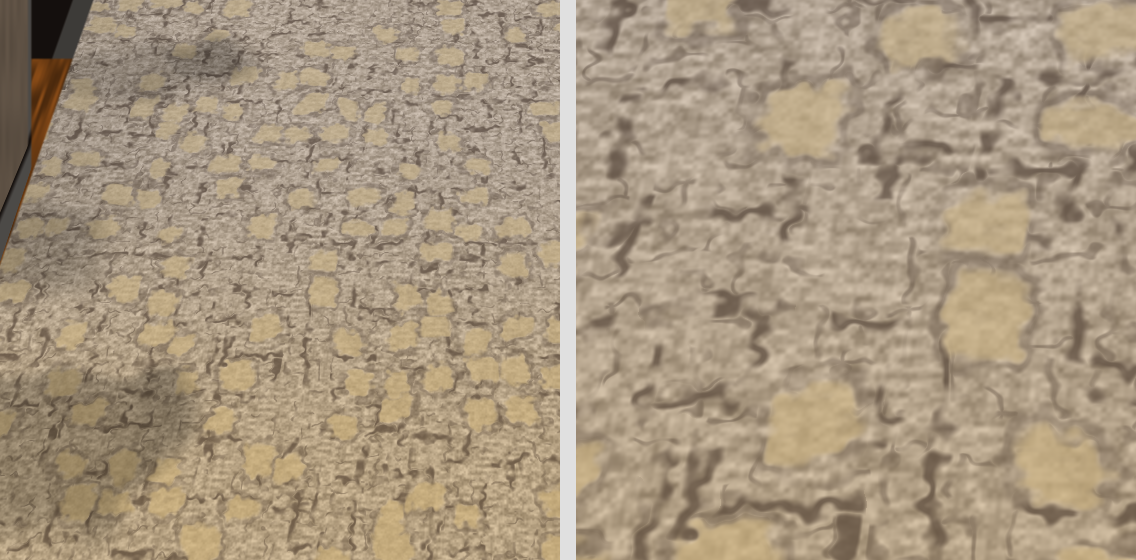
Left, the full canvas; right, a detail of the centre.
A WebGL 2 fragment shader for this texture:

```glsl
#version 300 es
precision highp float;
// Woven beige carpet in perspective with soft shadows, beside a cabinet and a strip of wood floor.

#define CELLS 17.0
#define FIBRE_FREQ 165.0
#define FIBRE_GAIN 0.30
#define INK_GAIN 0.78
#define SHADE_GAIN 0.27
#define VANISH vec2(0.885, 3.03)
#define BASE_COL vec3(0.70, 0.64, 0.56)
#define TUFT_COL vec3(0.76, 0.68, 0.53)
#define INK_COL vec3(0.37, 0.31, 0.26)
#define WOOD_COL vec3(0.42, 0.23, 0.07)
#define PANEL_COL vec3(0.36, 0.31, 0.26)
#define DARK_COL vec3(0.08, 0.06, 0.05)

uniform vec2 u_resolution;
out vec4 fragColor;

float hash(vec2 p) {
  return fract(sin(dot(p, vec2(127.1, 311.7))) * 43758.5453);
}

float noise(vec2 p) {
  vec2 i = floor(p), f = fract(p);
  f = f * f * (3.0 - 2.0 * f);
  float low = mix(hash(i), hash(i + vec2(1, 0)), f.x);
  float high = mix(hash(i + vec2(0, 1)), hash(i + vec2(1, 1)), f.x);
  return mix(low, high, f.y);
}

// Soft step from 0 to 1 across zero, about a pixel and a half wide
float edge(float d) {
  float w = 1.5 / u_resolution.y;
  return smoothstep(-w, w, d);
}

// Broken dark threads running along x, one jittered row per unit of y
float threads(vec2 p, float seed) {
  float ink = 0.0;
  for (int k = -1; k <= 1; k++) {
    float row = floor(p.y) + float(k);
    float along = p.x * 0.7 + hash(vec2(row, seed)) * 9.0;
    vec2 id = vec2(floor(along), row + seed);
    float dx = abs(fract(along) - 0.5) - mix(0.2, 0.5, hash(id));
    float dy = abs(p.y - row - 0.5 - 0.8 * (hash(id + 31.7) - 0.5));
    float line = (1.0 - smoothstep(0.02, 0.13, dy)) * (1.0 - smoothstep(-0.06, 0.04, dx));
    ink = max(ink, line * step(0.3, hash(id + 73.1)));
  }
  return ink;
}

// Raised rounded tufts: x is the fill, y is the rim
vec2 tufts(vec2 p) {
  vec2 result = vec2(0.0);
  for (int j = -1; j <= 1; j++) {
    for (int i = -1; i <= 1; i++) {
      vec2 id = floor(p) + vec2(i, j);
      vec2 jitter = vec2(hash(id + 5.3), hash(id + 9.1)) - 0.5;
      vec2 size = vec2(0.36, 0.30) + 0.12 * vec2(jitter.y, jitter.x);
      vec2 q = abs(p - id - 0.5 - 0.5 * jitter) - size + 0.2;
      float d = length(max(q, 0.0)) + min(max(q.x, q.y), 0.0) - 0.2;
      float present = step(0.5, hash(id + 17.9));
      float fill = 1.0 - smoothstep(-0.08, 0.06, d);
      float rim = 1.0 - smoothstep(0.02, 0.11, abs(d - 0.08));
      result = max(result, present * vec2(fill, rim));
    }
  }
  return result;
}

// Soft-edged elliptical shadow
float pool(vec2 uv, vec2 centre, vec2 radius) {
  return 1.0 - smoothstep(0.45, 1.15, length((uv - centre) / radius));
}

float shadows(vec2 uv) {
  vec2 q = uv + 0.035 * (vec2(noise(uv * 18.0), noise(uv * 18.0 + 40.0)) - 0.5);
  float s = pool(q, vec2(0.37, 0.89), vec2(0.12, 0.04));
  s = max(s, 0.65 * pool(q, vec2(0.22, 0.87), vec2(0.20, 0.06)));
  s = max(s, 0.75 * pool(q, vec2(0.07, 0.56), vec2(0.15, 0.11)));
  // Slanted shadow with a level upper edge in the lower left
  float slant = smoothstep(-0.04, 0.03, 0.335 - q.x - 0.75 * max(0.24 - q.y, 0.0));
  float wedge = slant * (1.0 - smoothstep(0.32, 0.35, q.y)) * smoothstep(0.0, 0.10, q.y);
  s = max(s, wedge * mix(0.75, 1.0, smoothstep(0.15, 0.32, q.x)));
  return max(s, 0.35 * (1.0 - smoothstep(0.05, 0.45, q.x)) * smoothstep(0.45, 0.7, q.y));
}

vec3 carpet(vec2 uv) {
  float depth = VANISH.y - uv.y;
  vec2 p = vec2((uv.x - VANISH.x) * 2.53, 7.0) / depth;
  vec2 ragged = vec2(noise(p * 110.0), noise(p * 110.0 + 60.0)) - 0.5;
  vec2 bend = vec2(noise(p * 22.0), noise(p * 22.0 + 80.0)) - 0.5;
  vec2 cell = p * CELLS + 0.24 * ragged + 0.3 * bend;

  vec2 tuft = tufts(cell * 0.85);
  float ink = max(threads(cell, 3.0), threads(cell.yx, 57.0));
  float hatch = max(threads(cell * 2.1, 91.0), threads(cell.yx * 1.9, 23.0));
  ink = max(max(ink, 0.55 * hatch), 0.5 * tuft.y);
  ink *= (1.0 - 0.9 * tuft.x) * smoothstep(0.1, 0.65, noise(p * 85.0 + 7.0));

  float fibre = 0.65 * noise(p * FIBRE_FREQ * vec2(0.8, 1.1)) + 0.35 * noise(p * FIBRE_FREQ * 2.0) - 0.5;
  vec3 col = mix(BASE_COL, TUFT_COL, 0.85 * tuft.x);
  col += fibre * FIBRE_GAIN * (1.0 - 0.6 * tuft.x);
  col = mix(col, INK_COL, INK_GAIN * ink);
  col *= mix(vec3(1.03, 1.0, 0.92), vec3(0.99, 1.0, 1.04), smoothstep(0.1, 0.8, uv.y));
  return col * (1.0 - SHADE_GAIN * shadows(uv));
}

void main() {
  vec2 uv = gl_FragCoord.xy / u_resolution;
  float drop = 1.0 - uv.y;
  float border = uv.x - 0.167 + 0.353 * drop;

  // Wood floor with dark cabinet and its grey plinth behind
  float grain = noise(vec2(border * 160.0, drop * 22.0));
  vec3 side = WOOD_COL * (0.65 + 0.7 * grain);
  vec3 cabinet = mix(DARK_COL, vec3(0.24, 0.23, 0.22), edge(border + 0.037));
  side = mix(side, cabinet, edge(0.105 - drop));

  // Near panel and its sloping baseboard
  float baseLine = 0.30 + (0.056 - uv.x) * 3.0 - drop;
  float panelLine = 0.26 + (0.05 - uv.x) * 2.4 - drop;
  vec3 board = mix(vec3(0.30, 0.29, 0.28), DARK_COL, smoothstep(0.025, 0.0, abs(panelLine)));
  side = mix(side, board, edge(0.056 - uv.x) * edge(baseLine));
  vec3 panel = PANEL_COL * (0.92 + 0.16 * noise(uv * vec2(150.0, 12.0)));
  side = mix(side, panel, edge(0.05 - uv.x) * edge(panelLine));

  vec3 col = mix(side, carpet(uv), edge(border));
  fragColor = vec4(clamp(col, 0.0, 1.0), 1.0);
}
```
